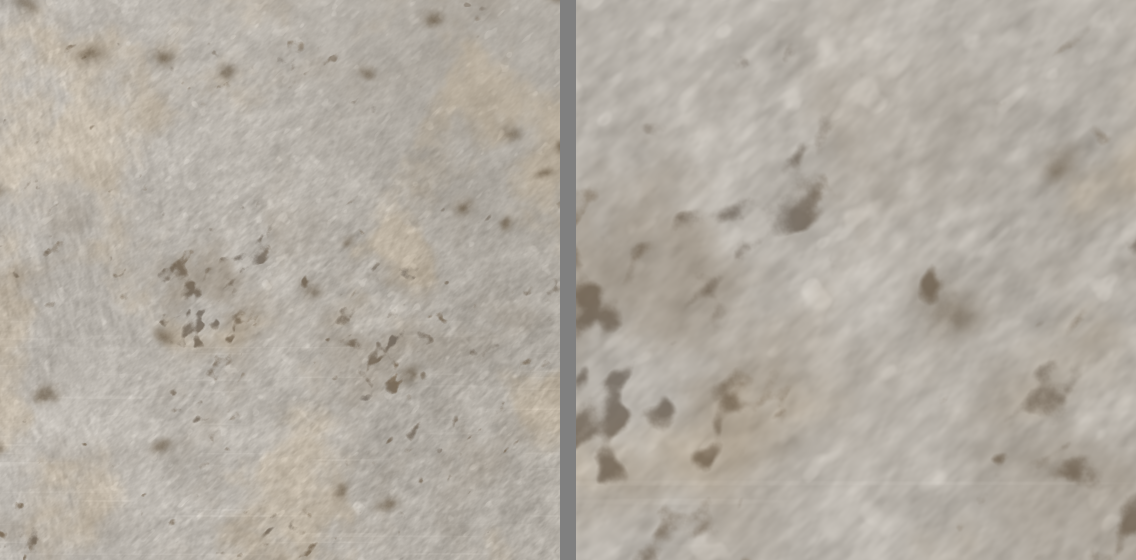
Left, the full canvas; right, a detail of the centre.
Give the GLSL for this texture, as a three.js fragment shader.

```glsl
varying vec2 vUv;

float hash(vec2 p) {
  vec3 q = fract(vec3(p.xyx) * 0.1031);
  q += dot(q, q.yzx + 33.33);
  return fract((q.x + q.y) * q.z);
}

float noise(vec2 p) {
  vec2 i = floor(p), f = fract(p);
  f = f * f * (3.0 - 2.0 * f);
  return mix(mix(hash(i), hash(i + vec2(1.0, 0.0)), f.x),
             mix(hash(i + vec2(0.0, 1.0)), hash(i + vec2(1.0, 1.0)), f.x), f.y);
}

float fbm(vec2 p) {
  float sum = 0.0, weight = 0.5;
  for (int i = 0; i < 5; i++) {
    sum += weight * noise(p);
    p = mat2(0.8, 0.6, -0.6, 0.8) * p * 2.03 + 17.3;
    weight *= 0.5;
  }
  return sum / 0.97;
}

// Noise drawn out along a direction given as an angle from the x axis
float streak(vec2 p, float angle, float freq, float stretch) {
  vec2 along = vec2(cos(angle), sin(angle));
  vec2 q = vec2(dot(p, along) / stretch, dot(p, vec2(-along.y, along.x))) * freq;
  return 0.62 * noise(q + 31.0) + 0.38 * noise(q * 1.9 + 87.0);
}

// Steep fibres on the left turn into slanted ones on the right
float fibres(vec2 p, float freq, float stretch) {
  float steep = streak(p, 1.75, freq, stretch);
  float slanted = streak(p + 5.0, 0.75, freq, stretch);
  return mix(steep, slanted, smoothstep(0.05, 0.45, p.x + 0.3 * (noise(p * 7.0) - 0.5)));
}

float blob(vec2 p, vec2 centre, vec2 radius) {
  vec2 d = (p - centre) / radius;
  return exp(-dot(d, d));
}

void main() {
  vec2 uv = vUv;
  vec2 warped = uv + 0.05 * (vec2(fbm(uv * 9.0), fbm(uv * 9.0 + 40.0)) - 0.5);
  float softness = smoothstep(0.9, 1.6, uv.x * 0.7 + uv.y);

  // Mottled plaster, paler at the left and warmer in patches
  vec3 color = vec3(0.712, 0.692, 0.662);
  color += (0.5 - uv.x) * vec3(0.045, 0.046, 0.050);
  color += (fbm(uv * 4.0 + 3.0) - 0.5) * 0.10;
  color += (fbm(uv * 22.0 + 60.0) - 0.5) * 0.10;
  float warmth = smoothstep(0.48, 0.72, fbm(warped * 7.0 + 23.0));
  color += warmth * vec3(0.025, 0.004, -0.028);

  // Fine directional grain
  float grain = fibres(uv, 125.0, 2.3) - 0.5;
  float fineGrain = fibres(uv + 2.0, 230.0, 2.0) - 0.5;
  color += (grain * 0.12 + fineGrain * 0.07) * mix(1.0, 0.45, softness);

  // Areas where dirt gathers
  float dirt = 0.9 * blob(warped, vec2(0.39, 0.33), vec2(0.08, 0.16));
  dirt += 0.75 * blob(warped, vec2(0.37, 0.53), vec2(0.16, 0.09));
  dirt += 0.6 * blob(warped, vec2(0.92, 0.40), vec2(0.16, 0.19));
  dirt += 0.55 * blob(warped, vec2(0.08, 0.57), vec2(0.16, 0.08));
  dirt += 0.45 * blob(warped, vec2(0.63, 0.40), vec2(0.14, 0.10));
  dirt += 0.45 * blob(warped, vec2(0.50, 0.02), vec2(0.45, 0.08));
  dirt += 0.75 * blob(warped, vec2(0.47, 0.88), vec2(0.10, 0.04));
  dirt = clamp(dirt + 1.5 * (fbm(uv * 6.0 + 71.0) - 0.45), 0.0, 1.0);

  // Broad brown haze below the specks
  float haze = dirt * smoothstep(0.35, 0.75, fbm(warped * 16.0 + 9.0));
  color = mix(color, vec3(0.52, 0.46, 0.38), haze * 0.36);

  // Small ragged specks, dense inside the dirty areas
  float speckField = 0.65 * fibres(warped + 7.0, 62.0, 1.5) + 0.35 * fbm(uv * 48.0 + 13.0);
  float limit = mix(0.76, 0.54, dirt);
  float specks = smoothstep(limit, limit + 0.17, speckField);
  vec3 speckColor = mix(vec3(0.40, 0.37, 0.34), vec3(0.41, 0.33, 0.23), noise(uv * 18.0));
  color = mix(color, speckColor, specks * mix(0.72, 0.40, softness));

  // A few larger stains, one at most in each cell
  vec2 cell = floor(uv * 8.0);
  for (int y = -1; y <= 1; y++) {
    for (int x = -1; x <= 1; x++) {
      vec2 id = cell + vec2(x, y);
      vec2 centre = (id + vec2(hash(id + 4.0), hash(id + 19.0))) / 8.0;
      float size = mix(0.008, 0.017, hash(id + 53.0));
      float stain = blob(warped, centre, vec2(size * 1.2, size)) * step(0.72, hash(id + 91.0));
      color = mix(color, vec3(0.38, 0.32, 0.24), stain * (0.25 + 0.6 * fbm(uv * 70.0)));
    }
  }

  // Pale chips and faint level scratches
  float chips = smoothstep(0.70, 0.86, fibres(uv + 11.0, 75.0, 1.6));
  color += chips * 0.045;
  float scratch = smoothstep(0.80, 0.95, noise(vec2(uv.x * 5.0, uv.y * 190.0)));
  color += scratch * 0.022 * smoothstep(0.6, 0.3, uv.y);

  gl_FragColor = vec4(clamp(color, 0.0, 1.0), 1.0);
}
```
